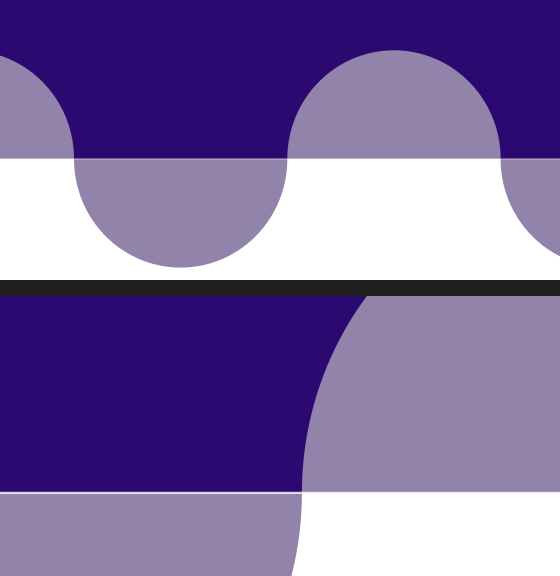
Top, the full canvas; bottom, a detail of the centre.
This background is drawn by a WebGL 2 fragment shader. Its source:

```glsl
#version 300 es
precision highp float;
// Scalloped wave: an indigo field above a white one, split by a thin pale seam.
// Mauve half ellipses rise above the seam and hang below it in turn;
// both rows are one folded ellipse distance, offset by half a period.

uniform vec2 u_resolution;
out vec4 outColor;

const vec3 INDIGO = vec3(0.173, 0.035, 0.443);
const vec3 MAUVE = vec3(0.573, 0.514, 0.671);
const vec3 WHITE = vec3(1.0);

// Lengths are fractions of the canvas height.
const float SEAM_HEIGHT = 0.4323;
const float SEAM_WIDTH = 0.0026;
const float SEAM_OPACITY = 0.8;
const float HANGING_CENTRE = 0.6452;
const vec2 RADII = vec2(0.3809, 0.388);

// Approximate signed distance to an ellipse, negative inside.
float ellipseDistance(vec2 p, vec2 radii) {
    float level = length(p / radii);
    float slope = length(p / (radii * radii));
    return level * (level - 1.0) / max(slope, 1e-4);
}

// Folds x into one period centred on zero.
float foldAround(float x, float centre, float period) {
    return mod(x - centre + 0.5 * period, period) - 0.5 * period;
}

// Antialiased coverage of the inside of a shape.
float coverage(float dist, float pixel) {
    return clamp(0.5 - dist / pixel, 0.0, 1.0);
}

// Coverage of a row of ellipses with equal gaps between them.
float ellipseRow(vec2 p, float centre, vec2 radii, float pixel) {
    float x = foldAround(p.x, centre, 4.0 * radii.x);
    return coverage(ellipseDistance(vec2(x, p.y), radii), pixel);
}

void main() {
    float pixel = 1.0 / u_resolution.y;
    vec2 p = gl_FragCoord.xy * pixel - vec2(0.0, SEAM_HEIGHT);

    // Half ellipses on each side of the seam
    float hanging = ellipseRow(p, HANGING_CENTRE, RADII, pixel);
    float rising = ellipseRow(p, HANGING_CENTRE + 2.0 * RADII.x, RADII, pixel);
    vec3 upper = mix(INDIGO, MAUVE, rising);
    vec3 lower = mix(WHITE, MAUVE, hanging);
    vec3 color = mix(upper, lower, coverage(p.y, pixel));

    // Fine seam, spread by coverage when thinner than a pixel
    float halfWidth = 0.5 * SEAM_WIDTH;
    float seam = coverage(p.y - halfWidth, pixel) - coverage(p.y + halfWidth, pixel);
    color = mix(color, WHITE, seam * SEAM_OPACITY);

    outColor = vec4(color, 1.0);
}
```
